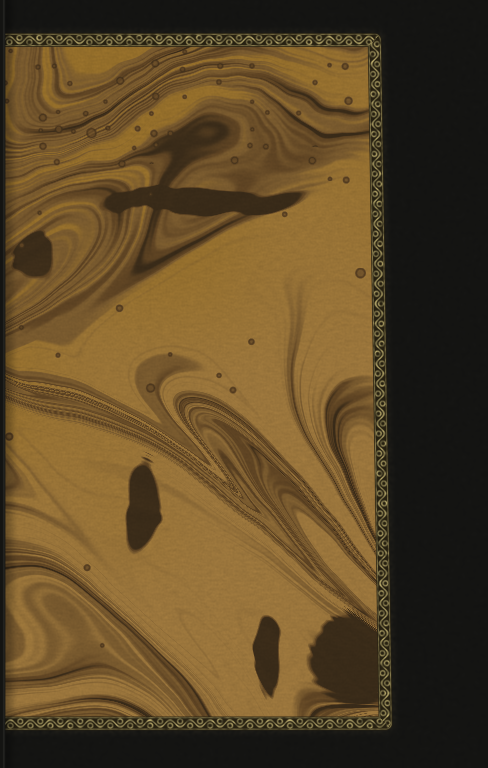
A Shadertoy shader for this texture:

```glsl
// Marbled brown endpaper with a tooled gold border on a black ground.

const vec3 BLACK = vec3(0.078, 0.078, 0.071);
const vec3 DARK  = vec3(0.22, 0.165, 0.095);
const vec3 UMBER = vec3(0.37, 0.265, 0.137);
const vec3 BROWN = vec3(0.47, 0.35, 0.18);
const vec3 TAN   = vec3(0.605, 0.46, 0.235);
const vec3 AMBER = vec3(0.57, 0.42, 0.14);
const vec3 GOLD  = vec3(0.74, 0.68, 0.43);

const vec2 SHEET_CENTER = vec2(0.1015, 0.503);
const vec2 SHEET_HALF   = vec2(0.4015, 0.453);
const float SHEET_SKEW = 0.016;
const float GUTTER = 0.007;
const float BORDER_WIDTH = 0.016;
const float SCROLL_LENGTH = 0.026;
const float COMB_PULL = 0.86;
const float COMB_SPREAD = 0.13;
const float BAND_FREQ = 24.0;
const float VEIN_FREQ = 62.0;
const float SPOT_CELL = 0.021;

// Comb strokes: start point, then travel
const vec4 STROKES[7] = vec4[7](
    vec4(0.052, 0.57, 0.456, -0.39), vec4(0.26, 0.65, 0.117, -0.34),
    vec4(0.475, 0.505, -0.098, -0.195), vec4(0.013, 0.427, 0.312, -0.378),
    vec4(0.475, 0.753, -0.462, -0.22), vec4(0.30, 0.50, -0.05, 0.16),
    vec4(0.35, 0.06, 0.0, 0.14));

// Dark ink pools: center, then half size
const vec4 POOLS[5] = vec4[5](
    vec4(0.25, 0.735, 0.135, 0.020), vec4(0.18, 0.335, 0.022, 0.062),
    vec4(0.46, 0.145, 0.055, 0.060), vec4(0.04, 0.665, 0.028, 0.035),
    vec4(0.352, 0.135, 0.020, 0.050));

vec2 hash2(vec2 p) {
    p = vec2(dot(p, vec2(127.1, 311.7)), dot(p, vec2(269.5, 183.3)));
    return fract(sin(p) * 43758.5);
}

float gradientNoise(vec2 p) {
    vec2 i = floor(p), f = fract(p);
    vec2 w = f * f * f * (f * (f * 6.0 - 15.0) + 10.0);
    vec2 o = vec2(0.0, 1.0);
    float a = dot(hash2(i) * 2.0 - 1.0, f);
    float b = dot(hash2(i + o.yx) * 2.0 - 1.0, f - o.yx);
    float c = dot(hash2(i + o.xy) * 2.0 - 1.0, f - o.xy);
    float d = dot(hash2(i + o.yy) * 2.0 - 1.0, f - o.yy);
    return mix(mix(a, b, w.x), mix(c, d, w.x), w.y);
}

vec2 noise2(vec2 p) {
    return vec2(gradientNoise(p), gradientNoise(p + 37.4));
}

// Undo each comb stroke, so that bands stretch into plumes
vec2 combed(vec2 p) {
    for (int i = 0; i < 7; i++) {
        vec2 travel = STROKES[i].zw, r = p - STROKES[i].xy;
        float h = clamp(dot(r, travel) / dot(travel, travel), 0.0, 1.0);
        vec2 off = r - travel * h;
        float dist = sqrt(dot(off, off) + 0.00004);
        p -= travel * COMB_PULL * h * exp(-dist / (COMB_SPREAD * length(travel)));
    }
    return p;
}

// Ringed spots: x is the rim, y is the filled disc
vec2 spots(vec2 p, float px) {
    vec2 id = floor(p / SPOT_CELL), rnd = hash2(id + 5.0);
    vec2 local = (fract(p / SPOT_CELL) - 0.5) * SPOT_CELL;
    float radius = mix(0.0018, 0.0058, rnd.x * rnd.x);
    float d = length(local - (hash2(id + 19.0) - 0.5) * 0.008) - radius;
    float density = mix(0.035, 0.28, smoothstep(0.74, 0.84, p.y));
    float on = step(rnd.y, density);
    return on * vec2(1.0 - smoothstep(0.0, px + 0.001, abs(d)), 1.0 - smoothstep(-px, px, d));
}

vec3 marble(vec2 p, float px) {
    float upper = smoothstep(0.70, 0.80, p.y);
    vec2 wavy = p + 0.028 * noise2(p * 6.0) + 0.007 * (0.3 + upper) * noise2(p * 27.0);
    vec2 q = combed(wavy);
    float field = q.y * 2.2 + 0.8 * gradientNoise(q * vec2(4.0, 5.5));
    float band = gradientNoise(vec2(field * BAND_FREQ, q.x * 4.0));
    float vein = gradientNoise(vec2(field * VEIN_FREQ, q.x * 6.0 + 9.0));
    float cluster = smoothstep(-0.24, 0.12, gradientNoise(vec2(field * 5.0, q.x * 3.0 + 4.0)));
    float tone = mix(0.90 + 0.25 * vein, 0.47 + 1.0 * band + 0.75 * vein, cluster);

    // Pools with ragged, flowing rims
    for (int i = 0; i < 5; i++) {
        vec2 r = wavy + 0.022 * noise2(p * 11.0 + 3.0) - POOLS[i].xy;
        r.y -= 0.10 * r.x;
        float d = length(r / POOLS[i].zw) + 0.4 * band;
        tone = mix(tone, 0.03 + 0.12 * band, 1.0 - smoothstep(0.86, 1.02, d));
    }
    vec2 spot = spots(p, px);
    tone = mix(tone, 0.38, spot.y * 0.75);
    tone = mix(tone, 0.08, spot.x * 0.8);

    // Ink ramp, warmer at the upper left, with paper grain
    float warm = smoothstep(0.15, 0.85, p.y - p.x + 0.15 + 0.3 * gradientNoise(p * 5.0));
    vec3 col = mix(DARK, UMBER, smoothstep(0.0, 0.32, tone));
    col = mix(col, BROWN, smoothstep(0.32, 0.60, tone));
    col = mix(col, mix(TAN, AMBER, warm * 0.75), smoothstep(0.60, 0.90, tone));
    float grain = gradientNoise(p * 330.0) + gradientNoise(p * vec2(90.0, 260.0));
    return col * (1.0 + 0.06 * grain);
}

// Vine with curls; u runs along the border, v across it from -1 to 1
float scrollwork(float u, float v, float soft) {
    float vine = abs(v - 0.55 * sin(6.2832 * u)) - 0.16;
    vec2 cell = vec2((fract(u * 2.0) - 0.5) * 1.6, v);
    float side = mod(floor(u * 2.0), 2.0) * 2.0 - 1.0;
    float curl = abs(length(cell - vec2(0.0, 0.35 * side)) - 0.38) - 0.12;
    float edge = abs(abs(v) - 0.92) - 0.05;
    return 1.0 - smoothstep(-soft, soft, min(min(vine, curl), edge));
}

void mainImage(out vec4 fragColor, in vec2 fragCoord) {
    float px = 1.0 / iResolution.y;
    vec2 p = fragCoord * px;
    vec2 sheet = vec2(p.x + SHEET_SKEW * (p.y - 0.5), p.y);
    vec2 e = abs(sheet - SHEET_CENTER) - SHEET_HALF + 0.008;
    float d = length(max(e, 0.0)) + min(max(e.x, e.y), 0.0) - 0.008;

    // Ground and leather rim
    vec3 col = BLACK * (1.0 + 0.10 * gradientNoise(p * 140.0));
    float rim = 1.0 - smoothstep(0.002, 0.011, d);
    col += vec3(0.035, 0.030, 0.018) * rim * (0.6 + gradientNoise(p * 180.0));

    // Paper, then border
    col = mix(col, marble(p, px), 1.0 - smoothstep(-px, px, d + BORDER_WIDTH));
    float along = e.x > e.y ? sheet.y : sheet.x;
    float across = (-d / BORDER_WIDTH - 0.5) * 2.0;
    float strip = 1.0 - smoothstep(1.0, 1.0 + 3.0 * px / BORDER_WIDTH, abs(across));
    float glint = 0.72 + 0.6 * gradientNoise(p * vec2(150.0, 170.0));
    vec3 trim = mix(vec3(0.15, 0.125, 0.065), GOLD * glint,
                    scrollwork(along / SCROLL_LENGTH, across, 2.0 * px / BORDER_WIDTH));
    col = mix(col, trim, strip);

    // Gutter fold at the left
    col *= mix(0.72, 1.0, smoothstep(GUTTER, GUTTER + 0.018, p.x));
    vec3 fold = BLACK * (1.0 + 0.8 * smoothstep(0.002, 0.0, abs(p.x - 0.005)));
    col = mix(fold, col, smoothstep(GUTTER - px, GUTTER + px, p.x));
    fragColor = vec4(col, 1.0);
}
```
